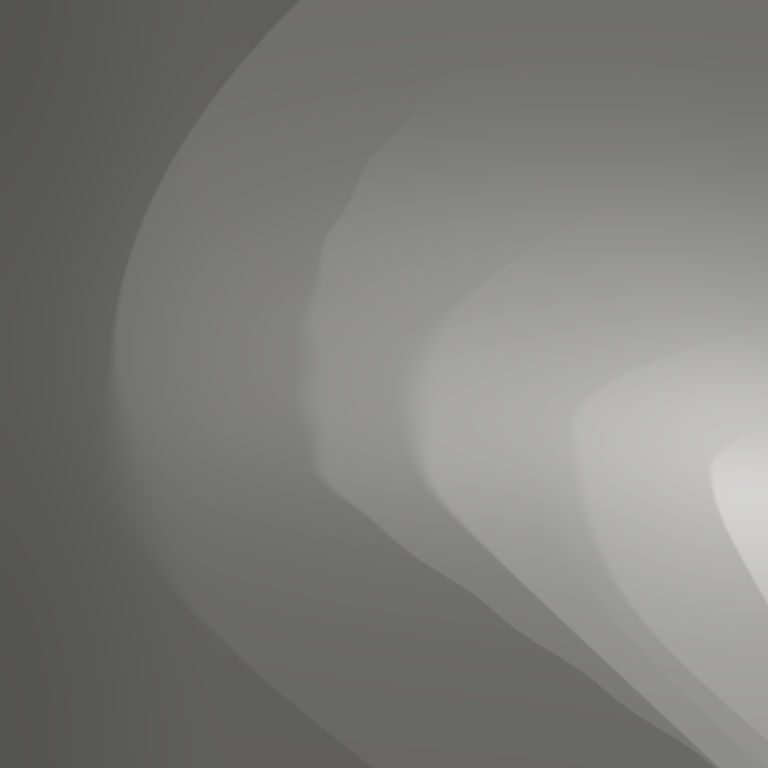
Give the GLSL for this background, as a three.js fragment shader.

```glsl
varying vec2 vUv;

const vec3 WARM_GREY = vec3(1.0, 0.998, 0.985);
const float EDGE_BLUR = 0.003;

// Zero below the start, straight above it, with a rounded corner
float softRamp(float t, float roundness) {
  return 0.5 * (t + sqrt(t * t + roundness * roundness));
}

float gaussian(vec2 p, vec2 center, vec2 radius) {
  vec2 d = (p - center) / radius;
  return exp(-dot(d, d));
}

// Left border of a fold: a parabola above, a slanted flank below
// upper = (start height, curvature), lower = (bend height, slope, roundness)
float foldEdge(float y, float left, vec2 upper, vec3 lower) {
  float rise = max(y - upper.x, 0.0);
  return left + upper.y * rise * rise
       + lower.y * softRamp(lower.x - y, lower.z);
}

// Light added inside a fold
// light = (below, above), fade = heights where the light dies out
float foldLight(vec2 p, float left, vec2 upper, vec3 lower,
                vec2 light, vec2 fade, float haze) {
  float bend = lower.x;
  float hazeOffset = (p.y - bend - 0.12) / 0.12;
  float blur = EDGE_BLUR + haze * exp(-hazeOffset * hazeOffset);
  float inside = smoothstep(-blur, blur, p.x - foldEdge(p.y, left, upper, lower));
  float amount = mix(light.x, light.y, smoothstep(bend, bend + 0.25, p.y));
  return inside * amount * (1.0 - smoothstep(fade.x, fade.y, p.y));
}

// Soft light behind all folds
float ambient(vec2 p) {
  float shade = 0.37 - 0.04 * (1.0 - smoothstep(0.0, 0.3, p.x));
  shade += 0.13 * gaussian(p, vec2(0.75, 0.54), vec2(0.55, 0.25));
  shade += 0.08 * gaussian(p, vec2(1.0, 0.4), vec2(0.2));
  return shade;
}

void main() {
  vec2 p = vUv;
  float shade = ambient(p);

  // Folds from the outermost to the innermost
  shade += foldLight(p, 0.12, vec2(0.49, 1.0), vec3(0.24, 1.4, 0.15),
                     vec2(0.035, 0.06), vec2(1.5, 2.0), 0.05);
  float ripple = 0.004 * sin(p.y * 62.0);
  shade += foldLight(p, 0.397 + ripple, vec2(0.55, 1.5), vec3(0.375, 1.42, 0.04),
                     vec2(0.06, 0.04), vec2(0.66, 0.95), 0.022);
  shade += foldLight(p, 0.535, vec2(0.48, 4.0), vec3(0.373, 1.074, 0.04),
                     vec2(0.085, 0.03), vec2(0.52, 0.78), 0.03);
  shade += foldLight(p, 0.685, vec2(0.44, 8.0), vec3(0.23, 1.25, 0.14),
                     vec2(0.016, 0.005), vec2(0.4, 0.55), 0.03);
  shade += foldLight(p, 0.718, vec2(0.44, 14.0), vec3(0.23, 1.3, 0.14),
                     vec2(0.045, 0.028), vec2(0.46, 0.6), 0.01);
  shade += foldLight(p, 0.918, vec2(0.385, 20.0), vec3(0.345, 0.6, 0.05),
                     vec2(0.09, 0.08), vec2(0.34, 0.46), 0.004);

  gl_FragColor = vec4(shade * WARM_GREY, 1.0);
}
```
